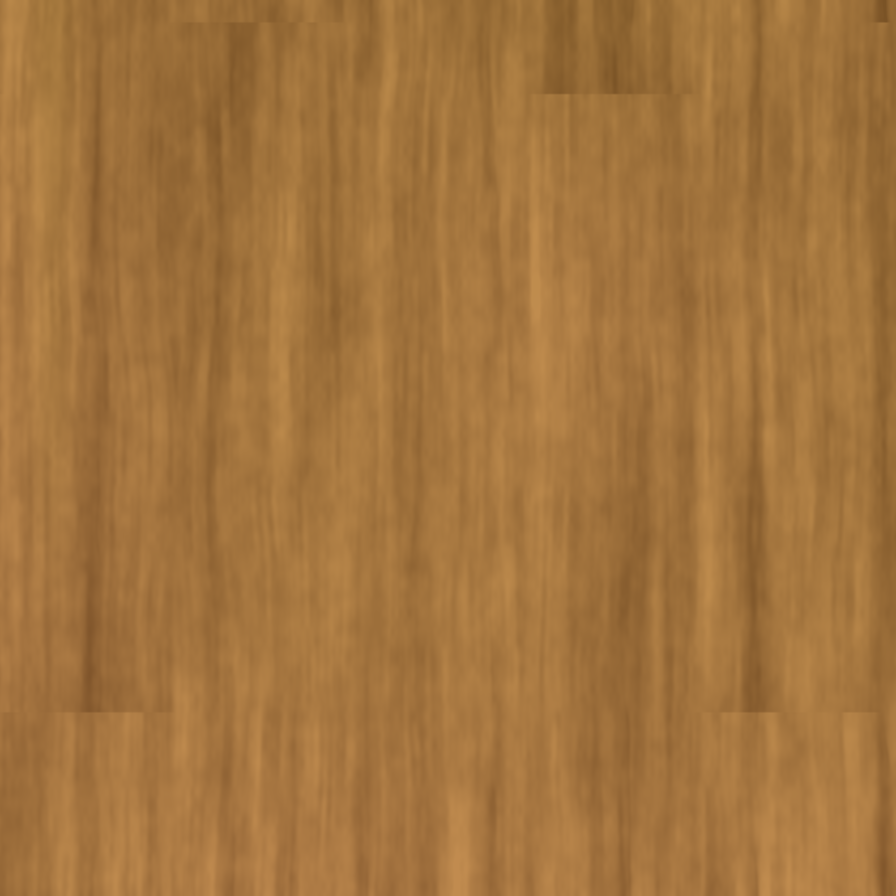
Reproduce this texture procedurally as a Shadertoy shader.

```glsl
// Smooth brown wood floor: tall boards with soft vertical grain, dark veins and staggered end seams.
#define BOARDS 5.12
#define EDGE_BLUR 0.05
#define SEAM_BLUR 0.0015
#define BASE_TONE 0.71
#define STREAKS 0.56
#define FINE_GRAIN 0.48
#define FIGURE 0.17
#define VEIN_DEPTH 0.75
#define VEIN_GAP 0.146
#define DARK_WOOD vec3(0.53, 0.365, 0.18)
#define LIGHT_WOOD vec3(0.72, 0.525, 0.285)

float hash(vec2 p) {
    return fract(sin(dot(p, vec2(127.1, 311.7))) * 43758.5453);
}

float noise(vec2 p) {
    vec2 i = floor(p), f = fract(p);
    f = f * f * (3.0 - 2.0 * f);
    return mix(mix(hash(i), hash(i + vec2(1, 0)), f.x),
               mix(hash(i + vec2(0, 1)), hash(i + vec2(1, 1)), f.x), f.y);
}

// Noise around zero
float ripple(vec2 p) { return noise(p) - 0.5; }

// Ragged dark veins running along the boards, stronger toward the right
float veins(vec2 p, float seed) {
    float shade = 0.0;
    for (int i = 0; i < 7; i++) {
        float n = float(i);
        float center = 0.11 + VEIN_GAP * n + 0.02 * ripple(vec2(n * 7.3, p.y * 3.0));
        center += 0.007 * ripple(vec2(n * 9.1, p.y * 22.0));
        float width = 0.006 + 0.012 * noise(vec2(n * 3.7 + 2.0, p.y * 7.0));
        float d = (p.x - center) / width;
        float strength = mix(0.35, 1.0, n / 6.0) * noise(vec2(n * 5.1 + seed, p.y * 3.0));
        // A hairline rides on one flank of the wide shade
        float hair = (p.x - center - 0.006) / 0.0022;
        float broken = smoothstep(0.4, 0.8, noise(vec2(n * 2.3 + seed, p.y * 12.0)));
        shade += strength * (exp(-d * d) + 0.45 * broken * exp(-hair * hair));
    }
    return shade;
}

// Grain of one length of board, chosen by its seed
float grain(vec2 p, float seed) {
    float x = p.x + 0.014 * ripple(vec2(p.x * 6.0 + seed, p.y * 4.0));
    x += 0.004 * ripple(vec2(p.x * 25.0 + seed, p.y * 16.0));
    float tone = STREAKS * ripple(vec2(x * 21.0 + seed, p.y * 1.6));
    tone += STREAKS * 0.6 * ripple(vec2(x * 46.0 + seed, p.y * 3.0));
    tone += FINE_GRAIN * 0.8 * ripple(vec2(x * 90.0 + seed, p.y * 6.0));
    tone += FINE_GRAIN * 0.6 * ripple(vec2(x * 180.0 + seed, p.y * 12.0));
    return tone - VEIN_DEPTH * veins(p, seed);
}

// A board split at its end seam, a little darker just above it
float boardTone(vec2 p, float id) {
    float turn = 1.5707963 * id;
    float above = p.y - (0.205 + 0.73 * (1.0 - cos(turn)) + 0.04 * sin(turn));
    float seed = 17.0 * id + 40.0;
    float upper = grain(p, seed) - 0.13 * exp(-max(above, 0.0) / 0.05);
    float lower = grain(p, seed + 8.37);
    return mix(lower, upper, smoothstep(-SEAM_BLUR, SEAM_BLUR, above));
}

void mainImage(out vec4 fragColor, in vec2 fragCoord) {
    vec2 p = fragCoord / iResolution.xy;

    // Blend softly across the nearest long edge
    float u = p.x * BOARDS;
    float edge = floor(u + 0.5);
    float side = smoothstep(-EDGE_BLUR, EDGE_BLUR, u - edge);
    float tone = BASE_TONE + mix(boardTone(p, edge - 1.0), boardTone(p, edge), side);

    // Broad light and shade, with a pale band at the upper left
    tone += 0.24 * ripple(p * vec2(4.0, 2.5) + 3.0);
    tone -= 0.14 * smoothstep(0.5, 1.0, p.y) + 0.22 * smoothstep(0.96, 1.0, p.x);
    float band = (p.x - 0.058) / 0.025;
    float pale = exp(-band * band) * smoothstep(0.2, 0.6, p.y);
    tone += 0.22 * pale;

    // Cross figure, mottled across the grain
    float figure = ripple(p * vec2(40.0, 30.0)) + 0.9 * ripple(p * vec2(95.0, 60.0));
    figure += 0.6 * ripple(p * vec2(210.0, 95.0));
    tone += FIGURE * figure;

    // Redder toward the lower left, more olive at the upper right
    vec3 color = mix(DARK_WOOD, LIGHT_WOOD, clamp(tone, -0.25, 1.15));
    float warmth = 0.4 - 0.4 * p.y - 0.2 * p.x + 0.4 * ripple(p * 3.0 + 9.0) - 0.3 * pale;
    color += vec3(0.018, -0.008, 0.024) * warmth;
    fragColor = vec4(color, 1.0);
}
```
